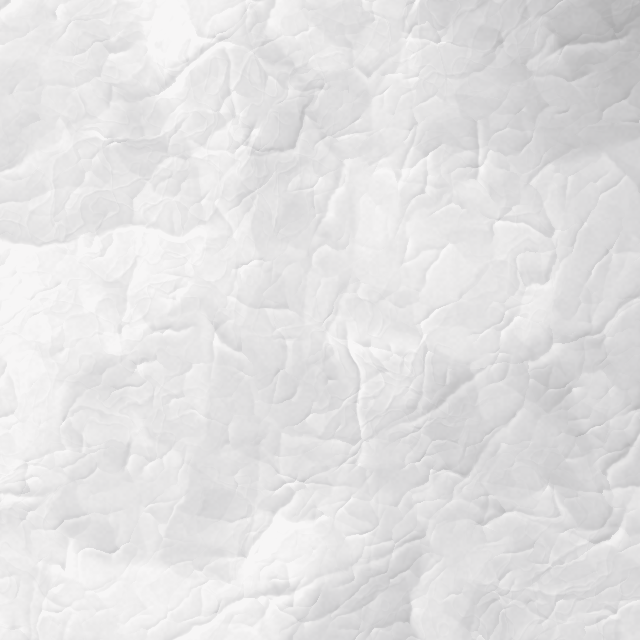
Give the GLSL for this texture, as a WebGL 1 fragment shader.

```glsl
precision highp float;
// Crumpled white paper under soft light from the upper left.
// Warped Voronoi facets give flat tilted planes with embossed folds between
// them; ridged noise adds fine wrinkles, and a broad falloff darkens the right.
uniform vec2 u_resolution;

const vec3 TINT_LIGHT = vec3(1.003, 0.999, 0.999);
const vec3 TINT_SHADE = vec3(1.0, 0.997, 1.003);
const float TONE_LIT = 0.931;        // paper on the left
const float TONE_DIM = 0.838;        // paper on the right
const float CORNER_SHADE = 0.085;    // upper right corner
const float FACET_CONTRAST = 0.062;
const float FOLD_CONTRAST = 0.088;
const float FOLD_WIDTH = 0.023;      // in cells of the coarsest layer
const float WRINKLE_CONTRAST = 0.075;
const float WRINKLE_STEP = 0.004;
const float GRAIN = 0.016;
const vec2 LIGHT = vec2(-0.6, 0.8);

float hash(vec2 p) {
  return fract(sin(dot(p, vec2(127.1, 311.7))) * 43758.5453);
}

vec2 hash2(vec2 p) {
  return vec2(hash(p), hash(p + 57.3));
}

float noise(vec2 p) {
  vec2 i = floor(p), f = fract(p);
  f = f * f * f * (f * (f * 6.0 - 15.0) + 10.0);
  return mix(mix(hash(i), hash(i + vec2(1, 0)), f.x),
             mix(hash(i + vec2(0, 1)), hash(i + vec2(1, 1)), f.x), f.y);
}

float fbm(vec2 p) {
  float sum = 0.0, amp = 0.5;
  for (int i = 0; i < 4; i++) {
    sum += amp * noise(p);
    p = mat2(1.6, 1.2, -1.2, 1.6) * p + 7.7;
    amp *= 0.5;
  }
  return sum;
}

// Bends straight cell borders into uneven paper folds.
vec2 warp(vec2 p) {
  vec2 broad = vec2(fbm(p * 3.5 + 3.1), fbm(p * 3.5 + 19.4)) - 0.47;
  vec2 jagged = vec2(fbm(p * 22.0 + 41.0), fbm(p * 22.0 + 63.0)) - 0.47;
  return p + 0.09 * broad + 0.028 * jagged;
}

// x: tone of the tilted facet, y: light and dark flanks of its folds.
vec2 crumple(vec2 p, vec2 light, float width) {
  vec2 cell = floor(p), nearCell = cell, nearOffset = vec2(0.0);
  float nearDist = 9.0, toneSum = 0.0, weightSum = 0.0;
  float sharpness = mix(14.0, 60.0, noise(p * 0.9 + 5.0));
  for (int j = -1; j <= 1; j++) {
    for (int i = -1; i <= 1; i++) {
      vec2 id = cell + vec2(i, j);
      vec2 offset = id + hash2(id) - p;
      float d = length(offset);
      float weight = exp(-sharpness * d);
      vec2 tilt = hash2(id + 13.7) - 0.5;
      toneSum += weight * (hash(id + 31.9) - 0.5 + 0.7 * dot(tilt, offset));
      weightSum += weight;
      if (d < nearDist) {
        nearDist = d;
        nearCell = id;
        nearOffset = offset;
      }
    }
  }
  float fold = 0.0;
  for (int j = -2; j <= 2; j++) {
    for (int i = -2; i <= 2; i++) {
      vec2 id = nearCell + vec2(i, j);
      vec2 offset = id + hash2(id) - p;
      vec2 across = offset - nearOffset;
      if (dot(across, across) > 0.0001) {
        vec2 normal = normalize(across);
        float x = max(dot(0.5 * (offset + nearOffset), normal), 0.0) / width;
        float strength = hash(id + nearCell + 71.3);
        fold += strength * strength * dot(normal, light) * x * exp(1.0 - x);
      }
    }
  }
  return vec2(toneSum / weightSum, fold);
}

// Height of the thin wrinkles along the mid level of noise.
float wrinkles(vec2 p) {
  float sum = 0.0, amp = 1.0;
  p *= 7.0;
  for (int i = 0; i < 4; i++) {
    sum += amp * exp(-7.0 * abs(2.0 * noise(p) - 1.0));
    p = mat2(1.5, 1.1, -1.1, 1.5) * p + 11.3;
    amp *= 0.65;
  }
  return sum;
}

void main() {
  vec2 uv = gl_FragCoord.xy / u_resolution;
  vec2 paper = warp(uv);

  // Broad illumination
  float tone = mix(TONE_LIT, TONE_DIM, smoothstep(0.25, 1.1, uv.x));
  tone -= CORNER_SHADE * (1.0 - smoothstep(0.0, 0.5, distance(uv, vec2(1.04, 0.98))));
  tone -= 0.014 * (1.0 - uv.y) + 0.03 * (fbm(uv * 3.0 + 8.0) - 0.47);

  // Facets and folds, from large to small
  float scale = 4.6, facetAmp = 1.0, foldAmp = 1.0, angle = 0.5, width = FOLD_WIDTH;
  for (int i = 0; i < 4; i++) {
    float c = cos(angle), s = sin(angle);
    mat2 turn = mat2(c, -s, s, c);
    vec2 p = turn * paper * scale * vec2(0.8, 1.25) + float(i) * 23.0;
    vec2 layer = crumple(p, turn * LIGHT, width);
    float patchy = smoothstep(0.25, 0.7, noise(uv * (scale + 3.0) + 37.0 * facetAmp));
    tone += FACET_CONTRAST * facetAmp * layer.x + FOLD_CONTRAST * foldAmp * patchy * layer.y;
    scale *= 1.8;
    facetAmp *= 0.7;
    foldAmp *= 0.82;
    angle += 1.1;
    width *= 1.4;
  }

  // Fine wrinkles, embossed along the light
  float relief = wrinkles(paper) - wrinkles(paper + LIGHT * WRINKLE_STEP);
  tone += WRINKLE_CONTRAST * relief * smoothstep(0.3, 0.75, fbm(uv * 5.0 + 90.0) + 0.08);
  tone += GRAIN * (noise(uv * 190.0) - 0.5);

  tone = clamp(tone, 0.68, 0.965);
  vec3 tint = mix(TINT_SHADE, TINT_LIGHT, smoothstep(0.82, 0.93, tone));
  gl_FragColor = vec4(clamp(tone * tint, 0.0, 1.0), 1.0);
}
```
